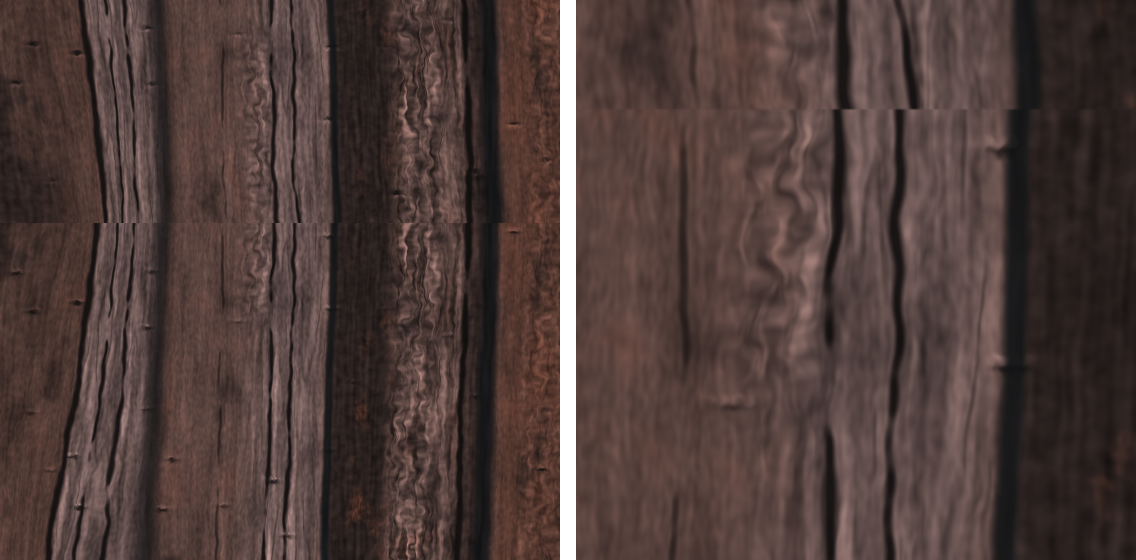
Left, the full canvas; right, a detail of the centre.
A three.js fragment shader for this texture:

```glsl
// Weathered, furrowed wooden planks whose grain is mirrored below a horizontal seam.
varying vec2 vUv;

const float SEAM = 0.6016;       // height of the cut between the two repeats
const float MIRROR_SUM = 1.3646; // lower repeat reads height MIRROR_SUM - y
const vec3 BROWN = vec3(0.325, 0.232, 0.207);
const vec3 GREY = vec3(0.405, 0.325, 0.315);
const vec3 RUST = vec3(0.36, 0.20, 0.15);
const vec3 UMBER = vec3(0.14, 0.112, 0.108);
const vec3 GAP = vec3(0.075, 0.08, 0.088);
const vec3 CRACK = vec3(0.06, 0.05, 0.05);

vec2 hash2(vec2 p) {
  vec2 q = vec2(dot(p, vec2(127.1, 311.7)), dot(p, vec2(269.5, 183.3)));
  return fract(sin(q) * 43758.5);
}

float corner(vec2 cell, vec2 f, vec2 o) {
  return dot(hash2(cell + o) * 2.0 - 1.0, f - o);
}

// Gradient noise, roughly -0.7 to 0.7
float noise(vec2 p) {
  vec2 i = floor(p), f = fract(p);
  vec2 w = f * f * f * (f * (f * 6.0 - 15.0) + 10.0);
  float low = mix(corner(i, f, vec2(0.0)), corner(i, f, vec2(1.0, 0.0)), w.x);
  float high = mix(corner(i, f, vec2(0.0, 1.0)), corner(i, f, vec2(1.0)), w.x);
  return mix(low, high, w.y);
}

// Soft window from a to b
float band(float x, float a, float b, float soft) {
  return smoothstep(a - soft, a + soft, x) - smoothstep(b - soft, b + soft, x);
}

// Wandering ragged split along the grain; gaps sets how often it closes
float crack(vec2 p, float center, float width, float gaps) {
  float path = center + 0.011 * noise(vec2(p.y * 8.0, center * 90.0));
  path += 0.004 * noise(vec2(p.y * 32.0, center * 50.0));
  float open = 1.0 + 1.3 * noise(vec2(p.y * 11.0, center * 170.0)) - gaps;
  open += 0.5 * noise(vec2(p.y * 45.0, center * 210.0));
  float w = width * clamp(open, 0.0, 1.4);
  return (1.0 - smoothstep(w * 0.3, w + 0.003, abs(p.x - path))) * smoothstep(0.0, 0.4, open);
}

float cracks(vec2 p) {
  float c = crack(p, 0.143, 0.0075, 0.0);
  c = max(c, crack(p, 0.187, 0.0035, 0.6));
  c = max(c, crack(p, 0.222, 0.005, 0.35));
  c = max(c, crack(p, 0.485, 0.0045, 0.3));
  c = max(c, crack(p, 0.520, 0.004, 0.55));
  c = max(c, 0.6 * crack(p, 0.393, 0.002, 0.7));
  return max(c, crack(p, 0.828, 0.007, 0.2));
}

// Scattered eye-shaped knots: x darkens the slit, y lights its rim
vec2 knots(vec2 p) {
  vec2 grid = vec2(9.0, 8.0), cell = floor(p * grid), result = vec2(0.0);
  for (int j = -1; j <= 1; j++) {
    for (int i = -1; i <= 1; i++) {
      vec2 c = cell + vec2(float(i), float(j));
      vec2 r = hash2(c + 31.0);
      float size = (0.5 + 0.7 * r.x) * step(0.48, r.y);
      vec2 d = p - (c + 0.15 + 0.7 * hash2(c + 7.0)) / grid;
      d.y += 0.005 * noise(d * 130.0 + c);
      float slit = exp(-dot(d * vec2(100.0, 280.0), d * vec2(100.0, 280.0)));
      d.y += 0.005;
      float rim = exp(-dot(d * vec2(75.0, 300.0), d * vec2(75.0, 300.0)));
      result += vec2(slit, rim) * size;
    }
  }
  return min(result, 1.0);
}

vec3 wood(vec2 p) {
  float h = p.y - 1.0;
  vec2 knot = knots(p);

  // Straighten the lean of the planks, then bend the grain around rough wood
  float lean = 0.03 + 0.13 * exp(-pow((p.x - 0.11) / 0.12, 2.0));
  float u = p.x + lean * h + 0.005 * noise(vec2(p.x * 9.0, h * 6.0));
  u += 0.0025 * noise(vec2(p.x * 40.0, h * 28.0));
  float rough = 0.9 * band(u, 0.43, 0.475, 0.02) * band(h, -0.38, -0.06, 0.06);
  rough += band(u, 0.695, 0.775, 0.02) + 0.3 * band(u, 0.775, 0.83, 0.02) + 0.7 * smoothstep(0.91, 0.96, u);
  float swirl = noise(vec2(u * 32.0, h * 27.0)) + 0.6 * noise(vec2(u * 75.0, h * 60.0));
  float g = u + (0.002 + 0.016 * rough) * swirl + 0.004 * (knot.x - knot.y);

  // Grain at three scales, crumbled chips and narrow furrows
  float coarse = noise(vec2(g * 70.0, h * (5.0 + 0.5 * swirl)));
  float fine = noise(vec2(g * 150.0, h * 13.0 + 4.0));
  float fleck = noise(vec2(g * 240.0, h * 95.0));
  float chips = noise(vec2(g * 75.0, h * 65.0 + 8.0)) + 0.5 * noise(vec2(g * 130.0, h * 140.0));
  float furrow = 1.0 - smoothstep(0.0, 0.13, abs(noise(vec2(g * 52.0, h * 6.0 + 3.0))));
  float stain = noise(vec2(u * 14.0, h * 7.0 + 2.0)) + 0.6 * noise(p * vec2(38.0, 26.0));

  // Plank bodies
  float ridge = band(u, 0.145, 0.275, 0.015) + band(u, 0.45, 0.59, 0.04);
  float carved = band(u, 0.70, 0.83, 0.02);
  vec3 col = mix(BROWN, GREY, clamp(ridge + carved * 0.5 + 0.3 * band(u, 0.3, 0.45, 0.02), 0.0, 1.0));
  col = mix(col, RUST, 0.3 * smoothstep(0.88, 0.91, u) + 0.2 * smoothstep(0.0, 0.5, stain) * (1.0 - ridge));
  float relief = 0.3 + 0.25 * ridge + 0.5 * carved + 0.2 * rough;
  col *= 1.0 + relief * (coarse + 0.8 * fine) + 0.24 * fleck + 0.24 * stain;
  col *= 1.0 + (0.12 + 0.6 * min(rough, 1.0)) * chips;
  col *= 1.0 - furrow * (0.06 + 0.24 * ridge + 0.4 * carved) * smoothstep(-0.25, 0.25, stain + fine);

  // Dark stains and rusty patches
  float shade = band(u, 0.592, 0.695, 0.015) * 0.88 + band(u, 0.825, 0.88, 0.012) * 0.7;
  shade += (1.0 - smoothstep(0.0, 0.14, u)) * smoothstep(-0.3, 0.45, stain - h * 0.7) * 0.85;
  shade += 0.6 * carved * smoothstep(0.1, 0.6, -stain) + 0.4 * smoothstep(0.2, 0.6, -stain) * (1.0 - ridge);
  col = mix(col, UMBER * (1.0 + 0.6 * fine + 0.5 * chips), clamp(shade, 0.0, 0.95));
  float patchy = smoothstep(0.08, 0.5, noise(vec2(u * 24.0, h * 12.0 + 9.0)) + 0.25 * chips);
  col = mix(col, RUST * (1.0 + fleck), 0.6 * patchy * band(u, 0.63, 0.71, 0.015));

  // Splits with a lit right lip, knots, and the gaps between planks
  vec2 grain = vec2(u, h);
  col *= 1.0 + 0.22 * cracks(grain - vec2(0.01, 0.0));
  col = mix(col, CRACK, 0.9 * cracks(grain));
  col = mix(col * (1.0 + 0.4 * knot.y), CRACK, 0.8 * knot.x);
  float gap = 0.8 * band(u, 0.266, 0.296, 0.014) + band(u, 0.583, 0.597, 0.004) + band(u, 0.855, 0.885, 0.009);
  return mix(col, GAP * (1.0 + 0.5 * fine), 0.9 * clamp(gap, 0.0, 1.0));
}

void main() {
  vec3 lower = wood(vec2(vUv.x, MIRROR_SUM - vUv.y));
  vec3 upper = wood(vUv);
  float side = smoothstep(SEAM - 0.001, SEAM + 0.001, vUv.y);
  gl_FragColor = vec4(mix(lower, upper, side), 1.0);
}
```
